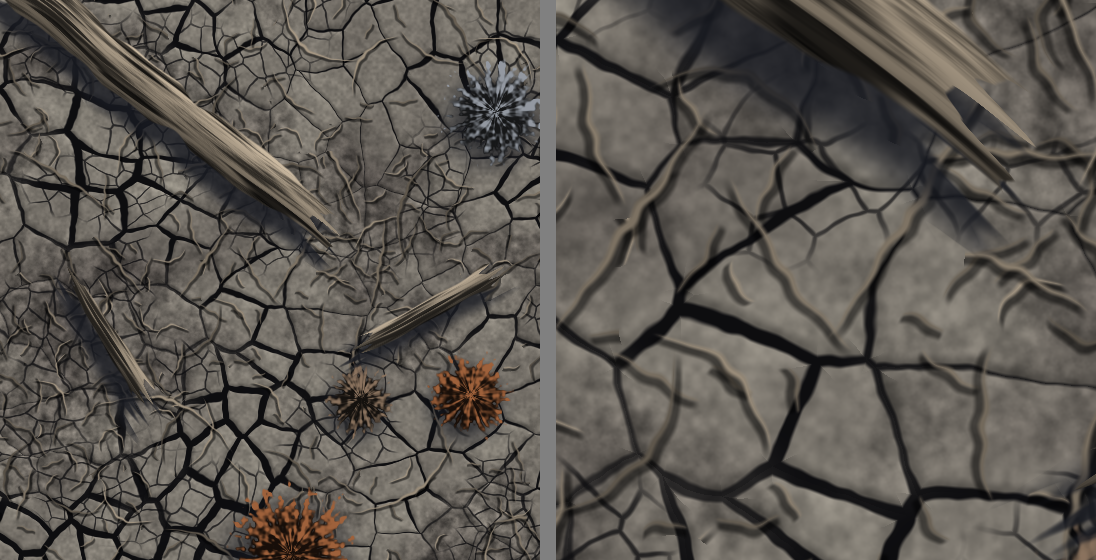
Left, the full canvas; right, a detail of the centre.
Give the GLSL for this texture, as a Shadertoy shader.

```glsl
const vec2 SHIFT = vec2(-0.016, -0.026), LIGHT = vec2(0.5, 0.86);
const vec3 DARK = vec3(0.05, 0.05, 0.06), SHADOW = vec3(0.09, 0.1, 0.13);
const vec3 PALE_CLAY = vec3(0.55, 0.53, 0.49), DARK_CLAY = vec3(0.36, 0.34, 0.32);
const vec3 STRAW = vec3(0.58, 0.53, 0.46), ASH = vec3(0.5, 0.52, 0.55);
const vec3 RUST = vec3(0.54, 0.33, 0.2), BROWN = vec3(0.47, 0.39, 0.32);
const float SOFT = 0.002;

float hash(vec2 p) {
  vec3 q = fract(p.xyx * 0.1031);
  q += dot(q, q.yzx + 33.33);
  return fract((q.x + q.y) * q.z);
}
vec2 hash2(vec2 p) { return vec2(hash(p), hash(p + 57.3)); }

float noise(vec2 p) {
  vec2 i = floor(p), f = smoothstep(0.0, 1.0, p - i);
  return mix(mix(hash(i), hash(i + vec2(1, 0)), f.x),
             mix(hash(i + vec2(0, 1)), hash(i + 1.0), f.x), f.y);
}

float fbm(vec2 p) {
  float sum = 0.0, amp = 0.53;
  for (int i = 0; i < 4; i++, amp *= 0.5) {
    sum += amp * noise(p);
    p = mat2(1.6, 1.2, -1.2, 1.6) * p + 11.7;
  }
  return sum;
}

// Voronoi plates: edge distance, direction to the edge, plate id
vec4 plates(vec2 p) {
  vec2 cell = floor(p), f = p - cell, near = vec2(9), home = vec2(0), normal = vec2(0);
  float edge = 9.0;
  for (int k = 0; k < 9; k++) {
    vec2 g = vec2(k % 3, k / 3) - 1.0, r = g + hash2(cell + g) - f;
    if (dot(r, r) < dot(near, near)) { near = r; home = g; }
  }
  for (int k = 0; k < 25; k++) {
    vec2 g = home + vec2(k % 5, k / 5) - 2.0, r = g + hash2(cell + g) - f;
    if (k == 12) continue;
    float d = dot(0.5 * (near + r), normalize(r - near));
    if (d < edge) { edge = d; normal = normalize(r - near); }
  }
  return vec4(edge, normal, hash(cell + home + 3.1));
}

// Clay with wide cracks, lit rims and hairlines
vec3 crackedClay(vec2 p, float litter) {
  vec2 q = p + 0.022 * vec2(fbm(p * 16.0), fbm(p * 16.0 + 40.0));
  q += 0.07 * vec2(noise(p * 4.0), noise(p * 4.0 + 9.0));
  vec4 big = plates(q * 11.5);
  float edge = big.x / 11.5, fineEdge = plates(q * 25.0 + 7.0).x / 25.0;
  float tone = 0.05 + 0.9 * fbm(p * 9.0) + 0.25 * big.w - 0.55 * litter;
  vec3 col = mix(DARK_CLAY, PALE_CLAY, clamp(tone, -0.4, 1.2));
  col *= 1.0 + (0.28 + 0.8 * litter) * (fbm(p * 75.0) - 0.5) + 0.16 * (noise(p * 190.0) - 0.5);
  float open = smoothstep(0.32, 0.66, fbm(p * 3.2 + 4.0)) * (1.0 - 0.75 * litter);
  float width = mix(0.0004, 0.0052, open) * (0.5 + noise(p * 22.0));
  float rim = 1.0 - smoothstep(width, width + 0.01, edge);
  col *= 1.0 + rim * (0.2 * dot(big.yz, LIGHT) - 0.08);
  float hair = smoothstep(0.45, 0.65, noise(p * 9.0 + 21.0));
  col = mix(col, DARK, 0.75 * hair * (1.0 - smoothstep(0.0004, 0.0026, fineEdge)));
  float crack = 1.0 - smoothstep(width - 0.001, width + 0.0018, edge);
  return mix(col, DARK, crack * (1.0 - 0.45 * litter));
}

// Curved tapering twigs, one per grid cell
void scatterTwigs(inout vec3 col, vec2 p, float scale, float thick, float amount) {
  for (int k = 0; k < 9; k++) {
    vec2 id = floor(p * scale) + vec2(k % 3, k / 3) - 1.0, seed = hash2(id + scale);
    if (hash(id + 8.8) > amount) continue;
    float a = 6.283 * hash(id + 2.7), size = (0.35 + 0.55 * seed.x) / scale;
    vec2 q = mat2(cos(a), -sin(a), sin(a), cos(a)) * (p - (id + seed) / scale);
    q.y += (seed.y - 0.5) * 1.2 * q.x * q.x / size + 0.005 * noise(q.xx * 50.0 + seed);
    float w = thick * (1.0 - abs(q.x) / size);
    float reach = 1.0 - smoothstep(size * 0.8, size, abs(q.x));
    float shade = abs(q.y + 0.0035 * sign(cos(a)));
    col *= 1.0 - 0.5 * reach * (1.0 - smoothstep(w, w + 0.004, shade));
    float body = reach * (1.0 - smoothstep(w - SOFT, w + SOFT, abs(q.y)));
    col = mix(col, STRAW * (0.55 + 0.6 * seed.y), body);
  }
}

// Dry tuft: radial stalks and bright specks over a dark heart
void growBush(inout vec3 col, vec2 p, vec2 center, float radius, vec3 tint) {
  vec2 d = p - center;
  float r = length(d);
  float stalk = noise(d / max(r, 0.0001) * (9.0 + r * 35.0) + center * 70.0);
  float speck = mix(noise(p * 95.0), noise(p * 170.0), 0.6);
  col = mix(col, SHADOW, 0.65 - 0.65 * smoothstep(0.5, 1.5, length(d - SHIFT * 0.6) / radius));
  float cover = 0.4 - r / radius + 0.65 * stalk + 0.6 * speck;
  float bright = smoothstep(0.36, 0.76, mix(stalk, speck, 0.6) + 0.12 * dot(d, LIGHT) / radius);
  col = mix(col, tint * mix(0.17, 1.15, bright), smoothstep(0.0, 0.2, cover));
}

// Ragged bar: inner depth, distance along, distance across
vec3 woodShape(vec2 p, vec2 a, vec2 b, vec2 girth) {
  vec2 dir = normalize(b - a), d = p - a;
  float len = length(b - a), along = dot(d, dir);
  float across = dot(d, vec2(-dir.y, dir.x)) + 0.016 * noise(vec2(along * 7.0, len)) - 0.008;
  float w = mix(girth.x, girth.y, along / len) * (0.72 + 0.5 * noise(vec2(along * 20.0, len)));
  float tip = min(along, len - along) - 0.09 * noise(vec2(across * 170.0, len));
  return vec3(min(w - abs(across), tip), along, across);
}

void layWood(inout vec3 col, vec2 p, vec2 a, vec2 b, vec2 girth) {
  float shade = woodShape(p - SHIFT, a, b, girth).x;
  col = mix(col, SHADOW, 0.8 * smoothstep(-0.022, 0.01, shade));
  vec3 wood = woodShape(p, a, b, girth);
  float fibre = smoothstep(0.25, 0.72, fbm(wood.yz * vec2(8, 140)));
  float split = smoothstep(0.18, 0.36, noise(wood.yz * vec2(6, 150) + 30.0));
  float curve = clamp(0.78 + 0.3 * wood.z / girth.y, 0.4, 1.1);
  vec3 grain = STRAW * mix(0.35, 1.25, fibre) * curve * mix(0.3, 1.0, split);
  col = mix(col, grain, smoothstep(-SOFT, SOFT, wood.x));
}

void mainImage(out vec4 fragColor, in vec2 fragCoord) {
  vec2 p = fragCoord / iResolution.y;
  float litter = smoothstep(0.45, 0.68, fbm(p * 4.5 + 17.0));
  vec3 col = crackedClay(p, litter);
  for (float s = 26.0; s > 6.0; s *= 0.5)
    scatterTwigs(col, p, s, 0.007 / sqrt(s), 0.2 + 0.4 * litter);
  // Shrubs, then fallen wood
  growBush(col, p, vec2(0.885, 0.8), 0.078, ASH);
  growBush(col, p, vec2(0.84, 0.295), 0.064, RUST);
  growBush(col, p, vec2(0.645, 0.287), 0.054, BROWN);
  growBush(col, p, vec2(0.52, 0.01), 0.1, RUST);
  layWood(col, p, vec2(0.105, 0.54), vec2(0.29, 0.26), vec2(0.005, 0.026));
  layWood(col, p, vec2(0.61, 0.36), vec2(0.92, 0.54), vec2(0.014, 0.02));
  layWood(col, p, vec2(-0.02, 1.07), vec2(0.62, 0.565), vec2(0.04, 0.034));
  fragColor = vec4(col, 1);
}
```
